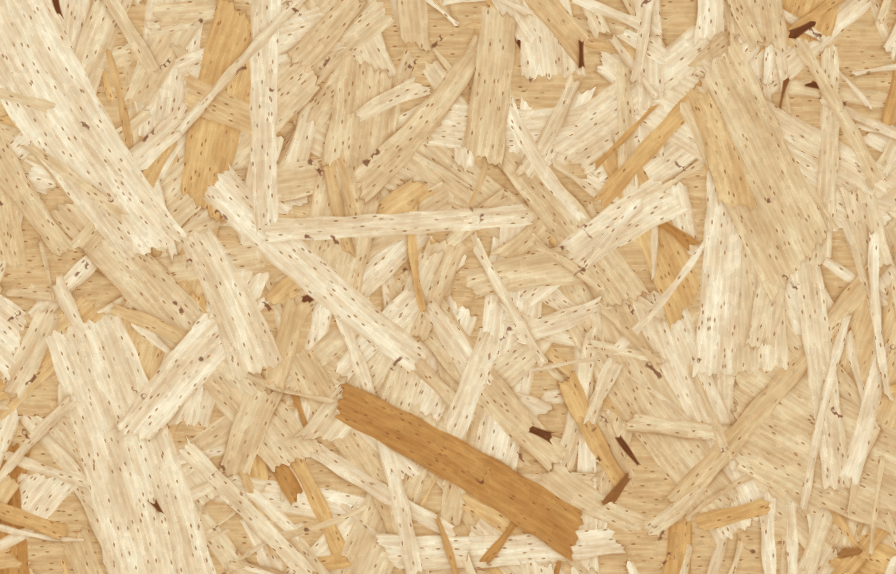
Give the GLSL for this texture, as a Shadertoy shader.

```glsl
vec4 hash4(vec2 p) {
    vec4 q = fract(p.xyxy * vec4(.1031, .1030, .0973, .1099));
    q += dot(q, q.wzxy + 33.33);
    return fract((q.xxyz + q.yzzw) * q.zywx);
}

// Distance to the nearest feature point, and that point's random value
vec2 cellular(vec2 p) {
    vec2 cell = floor(p), nearest = vec2(9., 0.);
    for (int j = 0; j < 9; j++) {
        vec2 id = cell + vec2(j % 3, j / 3) - 1.;
        vec4 h = hash4(id);
        float d = length(id + h.xy - p);
        if (d < nearest.x) nearest = vec2(d, h.z);
    }
    return nearest;
}

// Wood tones from pale cream to dark bark
vec3 woodColor(float tone) {
    vec3 c = mix(vec3(.94, .86, .715), vec3(.88, .765, .585), smoothstep(.1, .65, tone));
    c = mix(c, vec3(.86, .69, .45), smoothstep(.72, .88, tone));
    c = mix(c, vec3(.76, .55, .31), smoothstep(.93, .96, tone));
    return mix(c, vec3(.45, .27, .16), smoothstep(.975, .98, tone));
}

// Signed distance to a bent, tapered strand with frayed, slanted ends
float strand(vec2 p, vec2 halfSize, vec4 k) {
    float rag = sin(p.y * 210. + k.w * 40.) + .6 * sin(p.y * 487. + k.x * 30.);
    float ends = abs(p.x + p.y * (k.w - .5) * 1.2) - halfSize.x + .0035 * rag;
    float taper = 1. + (k.z - .5) * .6 * p.x / halfSize.x;
    float sides = abs(p.y) - halfSize.y * taper + .0012 * sin(p.x * 75. + k.y * 50.);
    return max(ends, sides);
}

void mainImage(out vec4 fragColor, in vec2 fragCoord) {
    vec2 uv = fragCoord / iResolution.y;
    float soft = max(.0022, .7 / iResolution.y);
    vec3 color = vec3(.85, .71, .51);
    vec2 grain = uv;

    // Layers of strands, large and small interleaved
    for (int i = 0; i < 16; i++) {
        float layer = float(i);
        float size = .075 + .4 * fract(layer * .618 + .1);
        vec2 g = uv / size + layer * 7.3;
        vec2 cell = floor(g);
        for (int j = 0; j < 9; j++) {
            vec2 id = cell + vec2(j % 3, j / 3) - 1.;
            vec4 h = hash4(id + layer * 31.7);
            if (h.z > .62) continue;
            vec4 k = hash4(id + layer * 17.3 + 91.);
            vec4 look = hash4(id + layer * 5.9 + 47.);
            float tone = look.x;

            // Local frame, x along the fibres
            float t = 2. * h.w - 1.;
            float angle = 1.7 + 1.57 * t * (.65 + .35 * abs(t));
            float c = cos(angle), s = sin(angle);
            vec2 p = mat2(c, -s, s, c) * (g - id - h.xy) * size;
            p.y += (k.z - .5) * .25 * p.x * p.x / size;

            vec2 halfSize = vec2(.45 + .33 * k.x, .035 + .2 * k.y * k.y) * size;
            if (tone > .975) halfSize = vec2(.022, .005) * (.6 + k.xy);
            float d = strand(p, halfSize, k);

            // Uneven contact shadow, strongest on one side
            float side = .5 + .5 * sin(p.x * 25. + look.z * 20.) * sign(p.y);
            float shade = .38 * look.y * side * exp(-max(d, 0.) * 260.);
            color *= 1. - shade * vec3(.7, 1., 1.3);

            // Strand with broad tonal drift and a faint rim
            vec3 wood = woodColor(tone);
            float drift = sin(p.x * 19. + k.w * 20. + 2. * sin(p.y * 45.));
            drift += sin(p.y * 95. + look.w * 20. + sin(p.x * 31.));
            wood *= 1. + .03 * drift * vec3(.6, 1., 1.4);
            wood *= 1. - .08 * look.z * smoothstep(-.006, 0., d) * vec3(.6, 1., 1.4);
            color = mix(color, wood, smoothstep(soft, -soft, d));
            if (d < 0.) grain = p + k.xy * 9.;
        }
    }

    // Fibre streaks along the topmost strand
    vec2 fibre = cellular(grain * vec2(20., 145.));
    float streak = .09 * (fibre.y - .5) + .12 * (fibre.x - .45);
    color *= 1. + streak * vec3(.6, 1., 1.4);

    // Sparse small pores
    vec2 pore = cellular(grain * vec2(55., 125.));
    float fleck = smoothstep(.32, .08, pore.x) * smoothstep(.72, .95, pore.y);
    color = mix(color, vec3(.56, .36, .2), .55 * fleck);

    // Fine mottling and scattered dark crevices
    vec2 crumb = cellular(uv * 100.);
    color *= .965 + .05 * crumb.y;
    vec2 gap = cellular(uv * 13. + .12 * sin(uv.yx * 160.));
    float crevice = smoothstep(.13, .04, gap.x) * step(.8, gap.y);
    color = mix(color, vec3(.43, .25, .17), .7 * crevice * smoothstep(.2, .5, crumb.x));
    fragColor = vec4(clamp(color, 0., 1.), 1.);
}
```
